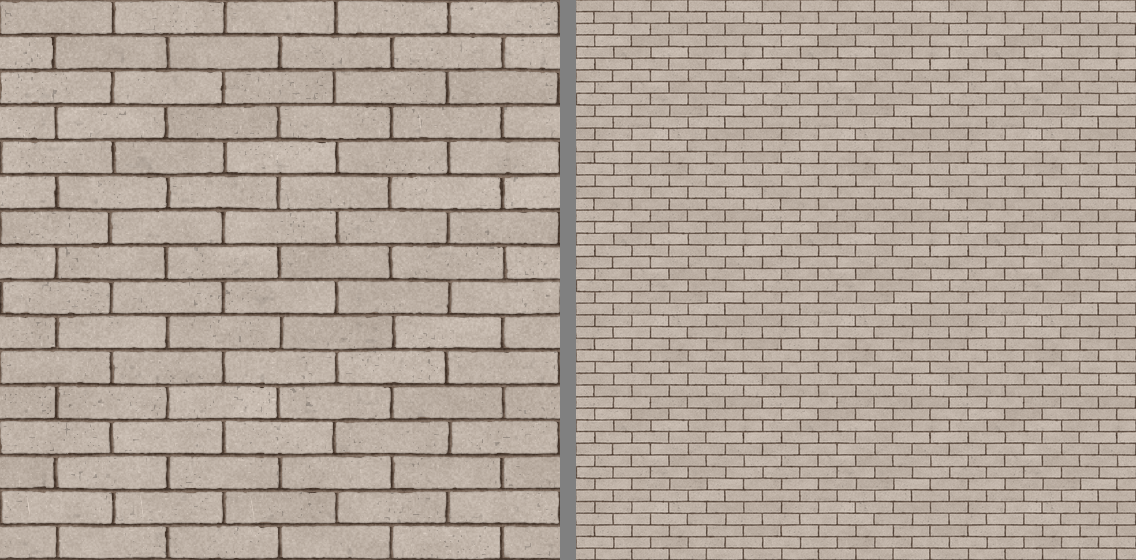
Left, the tile; right, the same tile 3 across and 3 down.
A Shadertoy shader for this texture:

```glsl
// Tiling wall of pale taupe bricks in running bond, with thin, worn, shadowed brown joints.

float hash(vec2 p) {
    vec3 q = fract(p.xyx * vec3(0.1031, 0.1030, 0.0973));
    q += dot(q, q.yzx + 33.33);
    return fract((q.x + q.y) * q.z);
}

// Value noise in 0..1 that wraps after a whole number of cells
float noise(vec2 uv, vec2 cells, float seed) {
    vec2 p = uv * cells, i = floor(p), f = p - i;
    f = f * f * (3.0 - 2.0 * f);
    vec2 a = mod(i, cells) + seed * 17.0;
    vec2 b = mod(i + 1.0, cells) + seed * 17.0;
    return mix(mix(hash(a), hash(vec2(b.x, a.y)), f.x),
               mix(hash(vec2(a.x, b.y)), hash(b), f.x), f.y);
}

void mainImage(out vec4 fragColor, in vec2 fragCoord) {
    const vec2 bricks = vec2(5.0, 16.0);
    vec2 uv = fragCoord / iResolution.xy;
    float pixel = 1.0 / min(iResolution.x, iResolution.y);

    // Slightly uneven courses
    vec2 wall = uv + 0.0022 * (vec2(noise(uv, vec2(24.0, 48.0), 1.0),
                                    noise(uv, vec2(10.0, 16.0), 2.0)) - 0.5);

    // Signed offset from the nearest upright joint (x) and bed joint (y)
    float row = floor(wall.y * bricks.y);
    float wrappedRow = mod(row, bricks.y);
    float x = wall.x * bricks.x + 0.5 * mod(row + 1.0, 2.0);
    float joint = round(x);
    float jitter = 0.035 * (hash(vec2(mod(joint, bricks.x), wrappedRow + 31.0)) - 0.5);
    float height = fract(wall.y * bricks.y);
    vec2 offset = vec2(x - joint - jitter, height - step(0.5, height)) / bricks;
    float column = mod(joint - step(offset.x, 0.0), bricks.x);
    vec2 id = vec2(column, wrappedRow);

    // Distance into the brick face, with rough and chipped edges
    float rough = noise(uv, vec2(150.0), 3.0) - 0.5;
    float chip = smoothstep(0.76, 0.96, noise(uv, vec2(64.0), 4.0));
    float width = 0.0024 + 0.0012 * noise(uv, vec2(12.0, 24.0), 5.0);
    float radius = 0.004;
    vec2 corner = max(vec2(width + radius) - abs(offset), 0.0);
    float inside = radius - length(corner) + 0.0014 * rough - 0.0020 * chip;

    // Brick tone: per-brick tint, broad stains, fine grain
    float grain = noise(uv, vec2(256.0), 6.0) + noise(uv, vec2(410.0), 7.0) - 1.0;
    float stain = noise(uv, vec2(9.0, 14.0), 8.0) + noise(uv, vec2(30.0, 40.0), 9.0) - 1.0;
    float tone = 0.035 * (hash(id + 53.0) - 0.5) + 0.030 * stain + 0.055 * grain;
    vec3 brick = vec3(0.745, 0.695, 0.65) + tone * vec3(1.0, 1.04, 1.08);

    // Dark pits and pale mineral flecks
    float pit = smoothstep(0.84, 0.96, noise(uv, vec2(210.0), 10.0));
    float fleck = smoothstep(0.88, 0.98, noise(uv, vec2(230.0), 11.0));
    brick *= 1.0 - 0.20 * pit * smoothstep(0.25, 0.7, noise(uv, vec2(20.0), 12.0));
    brick += 0.06 * fleck;

    // A pale slanted scratch on a few bricks
    float scratch = smoothstep(0.0016, 0.0, abs(offset.x - 0.05 + 0.01 * (height - 0.5)));
    scratch *= smoothstep(0.15, 0.4, height) * smoothstep(0.95, 0.6, height);
    brick += 0.10 * scratch * step(0.96, hash(id + 97.0));

    // Worn rim, a little darker along the lower edge
    float rim = smoothstep(0.0, 0.0032, inside);
    brick *= mix(offset.y > 0.0 ? 0.83 : 0.90, 1.0, rim);

    // Mortar: deep shadow under the upper brick and beside the left one
    float shade = abs(offset.y) < width + 0.001
        ? smoothstep(-0.0022, 0.0024, offset.y)
        : smoothstep(0.0028, -0.0022, offset.x);
    shade = clamp(shade + 0.5 * (noise(uv, vec2(90.0), 13.0) - 0.5), 0.0, 1.0);
    vec3 mortar = mix(vec3(0.50, 0.425, 0.37), vec3(0.27, 0.21, 0.17), shade);
    mortar += 0.07 * grain;

    float face = smoothstep(-pixel * 0.6, pixel * 0.6, inside);
    fragColor = vec4(mix(mortar, brick, face), 1.0);
}
```
